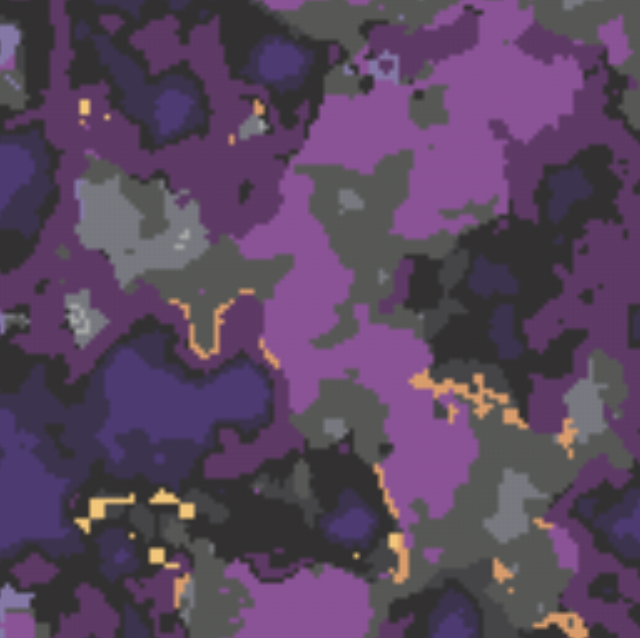
Write a Shadertoy shader that draws this texture.

```glsl
// Blocky terrain map: indigo basins, plum lowland, grey and violet uplands, ember-coloured rims.

float hash(vec2 p) {
    return fract(sin(dot(p, vec2(127.1, 311.7))) * 43758.5453);
}

float valueNoise(vec2 p) {
    vec2 i = floor(p), f = fract(p);
    f = f * f * (3.0 - 2.0 * f);
    return mix(mix(hash(i), hash(i + vec2(1, 0)), f.x),
               mix(hash(i + vec2(0, 1)), hash(i + vec2(1, 1)), f.x), f.y);
}

// Four octaves, each turned so the lattice does not show
float fbm(vec2 p) {
    float sum = 0.0, amp = 0.533;
    for (int k = 0; k < 4; k++) {
        sum += amp * valueNoise(p);
        p = mat2(1.6, 1.2, -1.2, 1.6) * p + 7.3;
        amp *= 0.5;
    }
    return sum;
}

// Plum soil with dark ground, darker towards the upland edge
vec3 lowland(vec2 p, float height) {
    float soil = fbm(p * 5.5 + 31.0) - 0.09 * smoothstep(0.49, 0.54, height);
    if (soil < 0.33) return vec3(0.27, 0.27, 0.28);
    return soil < 0.475 ? vec3(0.195, 0.19, 0.19) : vec3(0.365, 0.225, 0.395);
}

vec3 upland(vec2 p, float grain) {
    float cover = fbm(p * 7.5 + 57.0);
    if (cover < 0.23 && grain > 0.4) return vec3(0.65, 0.66, 0.65);
    if (cover < 0.345) return vec3(0.47, 0.47, 0.50);
    return cover < 0.55 ? vec3(0.34, 0.345, 0.335) : vec3(0.54, 0.325, 0.585);
}

// Colour of one square tile of the map
vec3 tileColor(vec2 tile) {
    vec2 p = tile / 128.0;
    float grain = hash(tile + 0.5);
    float height = fbm(p * 5.6 + 12.0) + (grain - 0.5) * 0.01;

    // Sparks: small squares gathered in a few dark places
    vec2 block = floor(tile / 3.0);
    bool spark = hash(block + 91.0) > 0.86 && valueNoise(p * 7.0 + 83.0) > 0.9;
    if (spark && height > 0.40 && height < 0.53) return vec3(0.95, 0.78, 0.48);

    // Basins, from the deep core out to the black shore
    if (height < 0.305) return vec3(0.30, 0.228, 0.445);
    if (height < 0.37) return vec3(0.235, 0.20, 0.305);
    if (height < 0.415) return vec3(0.195, 0.19, 0.19);

    // Rims between lowland and upland
    float heat = fbm(p * 6.0 + 119.0);
    if (height > 0.53 && height < 0.57) {
        if (heat > 0.635) return vec3(0.85, 0.61, 0.42);
        if (heat < 0.32) return vec3(0.52, 0.47, 0.65);
    }
    if (height < 0.542) return lowland(p, height);
    return upland(p, grain);
}

void mainImage(out vec4 fragColor, in vec2 fragCoord) {
    vec2 grid = fragCoord / iResolution.y * 128.0 - 0.5;
    vec2 tile = floor(grid);
    vec2 blend = fract(grid);

    // Soft seams between neighbouring tiles
    vec3 color = mix(
        mix(tileColor(tile), tileColor(tile + vec2(1, 0)), blend.x),
        mix(tileColor(tile + vec2(0, 1)), tileColor(tile + vec2(1, 1)), blend.x),
        blend.y);

    // Faint weave over the tiles
    vec2 weave = cos(6.28318 * grid);
    color *= 1.0 + 0.004 * (weave.x + weave.y);
    fragColor = vec4(color, 1.0);
}
```
